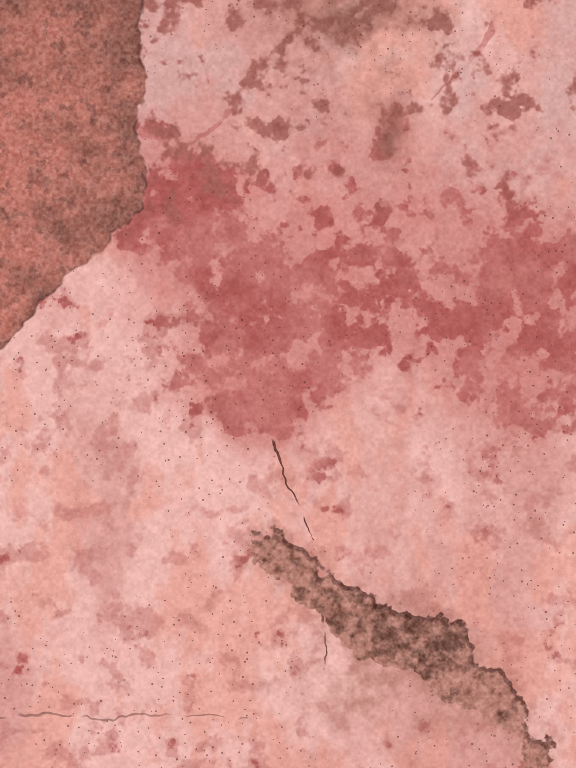
Write a WebGL 2 fragment shader that draws this texture.

```glsl
#version 300 es
precision highp float;
// Weathered pink plaster wall with red stains, cracks and bare, crumbled patches.
uniform vec2 u_resolution;
out vec4 fragColor;

const vec3 PINK = vec3(0.85, 0.61, 0.58);
const vec3 PALE = vec3(0.93, 0.72, 0.69);
const vec3 SALMON = vec3(0.90, 0.61, 0.55);
const vec3 ROSE = vec3(0.80, 0.50, 0.48);
const vec3 RED = vec3(0.70, 0.37, 0.36);
const vec3 CLAY = vec3(0.72, 0.50, 0.45);
const vec3 BROWN = vec3(0.57, 0.37, 0.33);
const vec3 DARK = vec3(0.34, 0.21, 0.19);

float hash(vec2 c) {
  vec3 q = fract(c.xyx * 0.1031);
  q += dot(q, q.yzx + 33.33);
  return fract((q.x + q.y) * q.z);
}

float noise(vec2 p) {
  vec2 i = floor(p), f = fract(p);
  f = f * f * (3.0 - 2.0 * f);
  return mix(mix(hash(i), hash(i + vec2(1, 0)), f.x),
             mix(hash(i + vec2(0, 1)), hash(i + vec2(1, 1)), f.x), f.y);
}

float fbm(vec2 p, int octaves) {
  float sum = 0.0, total = 0.0, amp = 1.0;
  for (int i = 0; i < octaves; i++) {
    sum += amp * noise(p);
    total += amp;
    amp *= 0.6;
    p = mat2(1.6, 1.2, -1.2, 1.6) * p + 7.3;
  }
  return sum / total;
}

// Cellular noise: distance to the nearest point and that point's random id
vec2 cells(vec2 p) {
  vec2 best = vec2(9.0, 0.0), base = floor(p);
  for (int y = -1; y <= 1; y++)
    for (int x = -1; x <= 1; x++) {
      vec2 c = base + vec2(x, y);
      float d = length(c + vec2(hash(c), hash(c + 41.7)) - p);
      if (d < best.x) best = vec2(d, hash(c + 93.1));
    }
  return best;
}

// Round spots of mixed size, present in the given share of the cells
float spots(vec2 p, float scale, float share, float radius) {
  vec2 c = cells(p * scale);
  float size = radius * (1.0 - 0.6 * c.y / share);
  return step(c.y, share) * (1.0 - smoothstep(size * 0.4, size, c.x));
}

float blob(vec2 p, vec2 center, vec2 size) {
  vec2 q = (p - center) / size;
  return exp(-dot(q, q));
}

float capsule(vec2 p, vec2 a, vec2 b, float ra, float rb) {
  vec2 ab = b - a;
  float h = clamp(dot(p - a, ab) / dot(ab, ab), 0.0, 1.0);
  return length(p - a - ab * h) - mix(ra, rb, h);
}

// Jagged line that thins out along its way
float crack(vec2 p, vec2 a, vec2 b, float width) {
  vec2 jag = 0.03 * (vec2(fbm(p * 16.0, 4), fbm(p * 16.0 + 9.0, 4)) - 0.5);
  float d = capsule(p + jag, a, b, width, 0.0);
  return (1.0 - smoothstep(0.0, 0.002, d)) * smoothstep(0.2, 0.55, noise(p * 45.0));
}

float inner(float d) { return 1.0 - smoothstep(-0.003, 0.003, d); }

float patchDistance(vec2 p) {
  float d = capsule(p, vec2(0.49, 0.37), vec2(0.60, 0.28), 0.042, 0.05);
  d = min(d, capsule(p, vec2(0.60, 0.28), vec2(0.76, 0.19), 0.05, 0.07));
  d = min(d, capsule(p, vec2(0.76, 0.19), vec2(0.92, 0.05), 0.06, 0.03));
  return d + 0.12 * (fbm(p * 14.0, 5) - 0.48);
}

float cornerDistance(vec2 p) {
  return max(p.x - 0.25, 0.7 * (p.x + 0.72 - p.y)) + 0.075 * (fbm(p * 9.0, 5) - 0.5);
}

void main() {
  vec2 p = gl_FragCoord.xy / u_resolution.x;
  float fine = fbm(p * 75.0, 3), mottle = fbm(p * 9.0, 5), flakes = fbm(p * 27.0 + 5.0, 4);
  float top = smoothstep(0.85, 1.1, p.y + 0.25 * (mottle - 0.5));

  // Faded paint with soft vertical washes and thin flaking
  float wash = fbm(p * vec2(6.0, 2.5), 5) + 0.3 * blob(p, vec2(0.27, 0.3), vec2(0.3, 0.4));
  vec3 col = mix(PINK, PALE, smoothstep(0.42, 0.75, wash));
  col = mix(col, SALMON, 0.6 * smoothstep(0.5, 0.64, fbm(p * vec2(11.0, 6.0) + 4.0, 6)));
  col = mix(col, vec3(0.85, 0.68, 0.66), 0.6 * top * smoothstep(0.4, 0.6, fbm(p * 8.0 + 9.0, 5)));
  col = mix(col, ROSE, 0.4 * smoothstep(0.55, 0.7, flakes));

  // Red damp stains broken into cellular blotches
  float damp = blob(p, vec2(0.92, 0.8), vec2(0.28, 0.17)) + 0.8 * blob(p, vec2(0.29, 0.97), vec2(0.11, 0.14));
  damp += 0.7 * blob(p, vec2(0.46, 0.78), vec2(0.17, 0.18)) + 0.8 * blob(p, vec2(0.45, 0.61), vec2(0.07, 0.08));
  damp += 0.45 * blob(p, vec2(0.62, 0.98), vec2(0.22, 0.18));
  float blotch = 1.1 * (mottle - 0.5) + 1.1 * (flakes - 0.5) + 0.35 * (0.45 - cells(p * 24.0 + fine).x);
  col = mix(col, ROSE, 0.75 * smoothstep(0.05, 0.7, damp + 0.8 * (mottle - 0.5)));
  float strength = mix(0.5, 1.0, smoothstep(0.3, 0.65, fbm(p * 13.0 + 2.0, 4)));
  col = mix(col, RED, strength * smoothstep(0.4, 0.56, 0.68 * damp + blotch));

  // Rust flakes and sooty stains near the top
  float rust = smoothstep(0.58, 0.68, 0.7 * flakes + 0.35 * fbm(p * 6.0 + 21.0, 3));
  col = mix(col, mix(BROWN, RED, 0.4), 0.8 * rust * max(top, 0.2));
  float soot = blob(p, vec2(0.62, 1.33), vec2(0.15, 0.16)) + 0.8 * blob(p, vec2(0.68, 1.09), vec2(0.025, 0.05));
  col = mix(col, BROWN, 0.8 * soot * smoothstep(0.3, 0.65, 0.5 * mottle + 0.5 * flakes));

  // Pits, hairline cracks and faint red veins
  float pits = spots(p, 75.0, 0.22, 0.2) * smoothstep(0.35, 0.6, fbm(p * 5.0 + 3.0, 2));
  float line = crack(p, vec2(0.469, 0.578), vec2(0.545, 0.395), 0.0013);
  line = max(line, crack(p, vec2(0.563, 0.27), vec2(0.56, 0.175), 0.001));
  line = max(line, 0.5 * crack(p, vec2(0.0, 0.088), vec2(0.43, 0.09), 0.001));
  col = mix(col, DARK, max(0.55 * pits, 0.85 * line));
  float vein = max(crack(p, vec2(0.43, 1.18), vec2(0.31, 1.06), 0.006), crack(p, vec2(0.87, 1.3), vec2(0.75, 1.16), 0.006));
  col = mix(col, RED, 0.5 * vein);

  // Crumbled patch, its dusty halo and shaded upper rim
  float d = patchDistance(p), bareMask = inner(d);
  float dust = blob(p, vec2(0.69, 0.14), vec2(0.14, 0.1)) + 0.4 * (1.0 - smoothstep(0.0, 0.04, d));
  col = mix(col, CLAY, 0.7 * min(dust, 1.0) * smoothstep(0.3, 0.6, flakes));
  vec3 bare = mix(vec3(0.44, 0.30, 0.26), CLAY, smoothstep(0.3, 0.62, 0.5 * fine + 0.5 * mottle));
  float rim = smoothstep(-0.004, 0.006, patchDistance(p + vec2(0.004, 0.008)));
  col = mix(col, mix(bare, DARK, 0.6 * rim), bareMask);

  // Worn corner with a broken edge
  float e = cornerDistance(p), wornMask = inner(e);
  float grime = smoothstep(0.3, 0.72, 0.6 * mottle + 0.4 * flakes + 0.6 * (p.x - 0.1));
  vec3 worn = mix(vec3(0.77, 0.48, 0.43), BROWN, grime);
  worn = mix(worn, DARK, 0.35 * smoothstep(0.55, 0.75, fine));
  col = mix(col, worn, wornMask);
  col = mix(col, DARK, 0.6 * (1.0 - smoothstep(0.0, 0.005, abs(e))) * smoothstep(0.4, 0.6, flakes));

  // Mineral grain, coarser where the paint is gone
  float grain = fbm(p * 170.0, 2) - 0.5;
  col += grain * mix(0.09, 0.2, max(bareMask, wornMask)) + 0.08 * (fine - 0.5);
  fragColor = vec4(clamp(col, 0.0, 1.0), 1.0);
}
```
